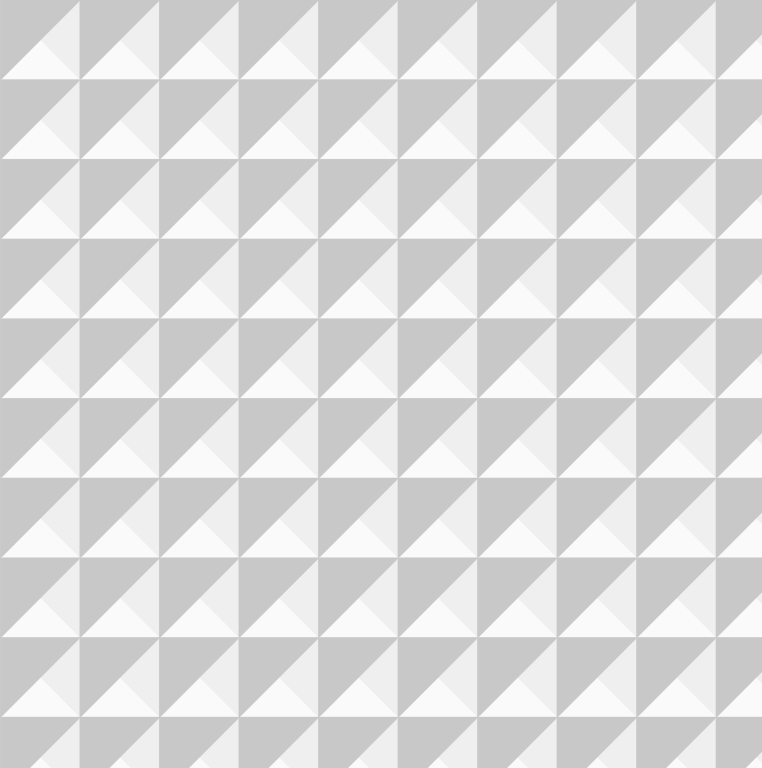
Write a Shadertoy shader that draws this pattern.

```glsl
// Grid of right triangles, each folded into a white and a pale grey facet, on mid grey.

#define TILES      vec2(9.582, 9.637)      // repeats across and down
#define SHIFT      vec2(0.0, 0.005)        // grid offset from the top left, in tiles
#define LEG        0.98                    // triangle leg, in tiles
#define MARGIN     0.01                    // room kept outside the legs for smoothing
#define SOFTNESS   1.1                     // edge blur, in pixels
#define GROUND     vec3(0.784)
#define SIDE_FACET vec3(0.937)
#define BASE_FACET vec3(0.980)

// Coverage from a signed distance, positive inside
float coverage(float dist, float blur) {
    return clamp(dist / blur + 0.5, 0.0, 1.0);
}

void mainImage(out vec4 fragColor, in vec2 fragCoord) {
    // Grid position measured from the top left corner
    vec2 uv = fragCoord / iResolution.xy;
    vec2 grid = vec2(uv.x, 1.0 - uv.y) * TILES + SHIFT;
    float blur = SOFTNESS * TILES.y / iResolution.y;

    // Distances to the right and bottom legs of the tile's triangle
    vec2 leg = fract(MARGIN - grid) - MARGIN;
    float hypotenuse = (LEG - leg.x - leg.y) * inversesqrt(2.0);
    float triangle = min(min(leg.x, leg.y), hypotenuse);

    // The fold runs from the right angle to the middle of the hypotenuse
    float fold = (leg.x - leg.y) * inversesqrt(2.0);
    vec3 facets = mix(SIDE_FACET, BASE_FACET, coverage(fold, blur));

    fragColor = vec4(mix(GROUND, facets, coverage(triangle, blur)), 1.0);
}
```
